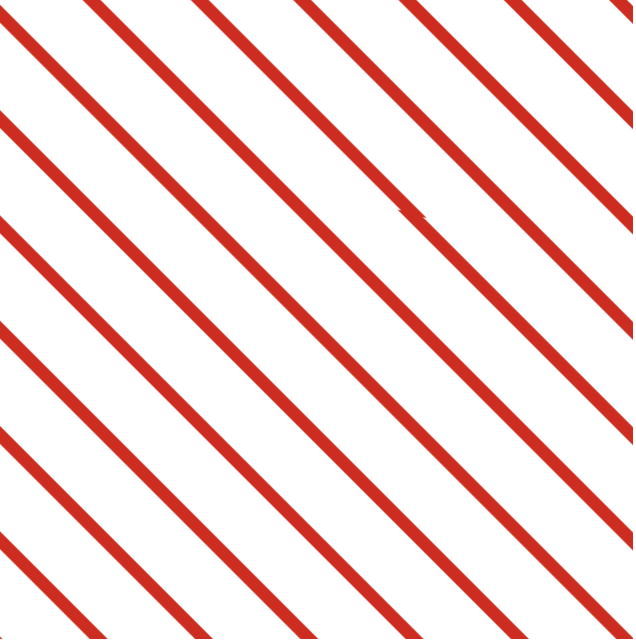
This pattern is drawn by a WebGL 1 fragment shader. Its source:

```glsl
precision highp float;
// Thin red diagonal stripes on white, one of them broken by a small sideways step.

uniform vec2 u_resolution;

const float PERIOD = 0.16453; // horizontal spacing, in canvas heights
const float STEPPED_STRIPE = 2.0;

// Coverage of a stripe whose centre line lies at horizontal offset d.
float stripe(float d, float blur) {
  float edge = (abs(d) - 0.014) * 0.7071;
  return 1.0 - smoothstep(-blur, blur, edge);
}

// Soft mask: 1 where value is below limit.
float below(float value, float limit, float blur) {
  return 1.0 - smoothstep(limit - blur, limit + blur, value);
}

void main() {
  float pixel = 1.0 / u_resolution.y;
  // Canvas heights, measured from the top left.
  vec2 p = vec2(gl_FragCoord.x, u_resolution.y - gl_FragCoord.y) * pixel;

  // Stripes descend to the right at 45 degrees.
  float across = p.x - p.y + 0.0215;
  float index = floor(across / PERIOD + 0.5);
  float d = across - index * PERIOD;
  float ink = stripe(d, pixel);

  // The upper part of one stripe is shifted right and overlaps the lower part.
  if (index == STEPPED_STRIPE) {
    float upper = stripe(d - 0.0045, pixel) * below(p.y, 0.340, pixel);
    float lower = ink * (1.0 - below(p.y, 0.328, pixel));
    ink = max(upper, lower);
  }

  // Narrow white margins at the right and bottom.
  ink *= below(p.x, 0.989, 0.5 * pixel) * below(p.y, 0.9985, 0.5 * pixel);

  gl_FragColor = vec4(mix(vec3(1.0), vec3(0.80, 0.175, 0.125), ink), 1.0);
}
```
